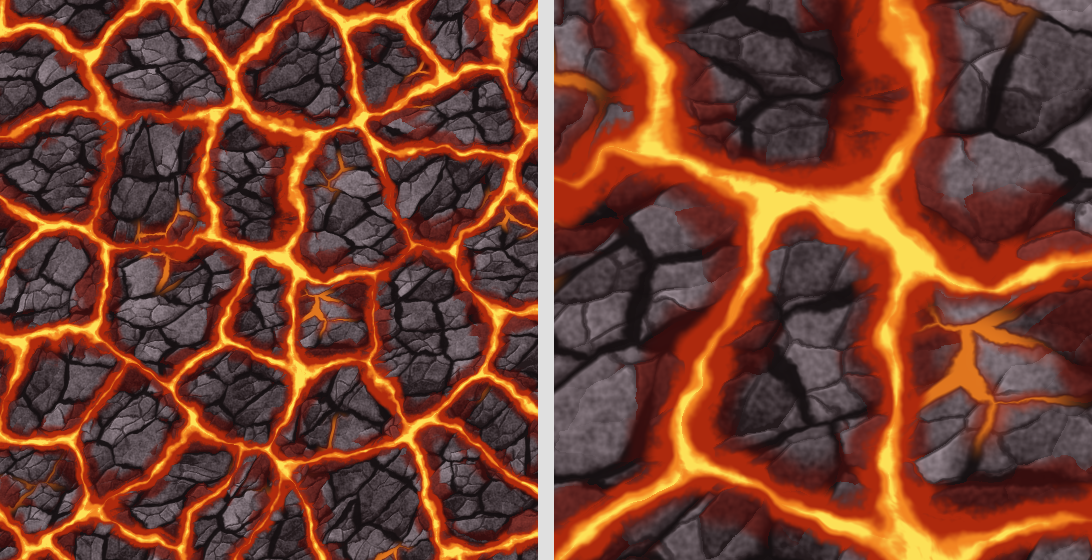
Left, the full canvas; right, a detail of the centre.
This texture is drawn by a WebGL 1 fragment shader. Its source:

```glsl
precision highp float;
// Cracked slabs of dark rock, parted by a network of glowing lava.
uniform vec2 u_resolution;

const vec3 ROCK_DARK = vec3(0.14, 0.10, 0.11);
const vec3 ROCK_LIGHT = vec3(0.60, 0.54, 0.57);
const vec3 EMBER_DARK = vec3(0.22, 0.05, 0.05);
const vec3 EMBER_LIGHT = vec3(0.60, 0.22, 0.18);
const vec3 LAVA_RED = vec3(0.68, 0.16, 0.05);
const vec3 LAVA_ORANGE = vec3(0.95, 0.52, 0.13);
const vec3 LAVA_YELLOW = vec3(0.99, 0.88, 0.34);

struct Cell {
  float edge;   // distance to the cell border
  vec2 toSeed;  // vector from the point to the cell seed
  vec2 id;      // grid index of the cell
};

vec2 hash2(vec2 p) {
  vec3 q = fract(p.xyx * vec3(0.1031, 0.1030, 0.0973));
  q += dot(q, q.yzx + 33.33);
  return fract((q.xx + q.yz) * q.zy);
}

mat2 rotation(float angle) {
  float c = cos(angle), s = sin(angle);
  return mat2(c, -s, s, c);
}

float cornerDot(vec2 corner, vec2 offset) {
  return dot(hash2(corner) * 2.0 - 1.0, offset);
}

float gradientNoise(vec2 p) {
  vec2 i = floor(p), f = fract(p);
  vec2 u = f * f * f * (f * (f * 6.0 - 15.0) + 10.0);
  vec2 e = vec2(1.0, 0.0);
  return mix(mix(cornerDot(i, f), cornerDot(i + e, f - e), u.x),
             mix(cornerDot(i + e.yx, f - e.yx), cornerDot(i + 1.0, f - 1.0), u.x), u.y);
}

float fbm(vec2 p) {
  float sum = 0.0, amp = 0.6;
  for (int i = 0; i < 4; i++) {
    sum += amp * gradientNoise(p);
    p = rotation(0.6) * p * 2.03 + 11.7;
    amp *= 0.5;
  }
  return sum;
}

float smoothMin(float a, float b, float k) {
  float h = max(k - abs(a - b), 0.0) / k;
  return min(a, b) - h * h * k * 0.25;
}

// Voronoi cell around p; rounding softens the corners of the cell.
Cell voronoi(vec2 p, float jitter, float rounding) {
  vec2 base = floor(p), f = fract(p);
  vec2 nearest = vec2(0.0), seed = vec2(0.0);
  float best = 9.0;
  for (int y = -1; y <= 1; y++) for (int x = -1; x <= 1; x++) {
    vec2 g = vec2(float(x), float(y));
    vec2 r = g + 0.5 + jitter * (hash2(base + g) - 0.5) - f;
    if (dot(r, r) < best) { best = dot(r, r); nearest = g; seed = r; }
  }
  float edge = 2.0;
  for (int y = -2; y <= 2; y++) for (int x = -2; x <= 2; x++) {
    vec2 g = nearest + vec2(float(x), float(y));
    vec2 r = g + 0.5 + jitter * (hash2(base + g) - 0.5) - f;
    vec2 between = r - seed;
    if (dot(between, between) > 0.0001)
      edge = smoothMin(edge, dot(0.5 * (seed + r), normalize(between)), rounding);
  }
  return Cell(edge, seed, base + nearest);
}

// Brightness offset of one broken facet, from its tone, tilt and lit rim.
float facetShade(Cell facet, vec2 tone, vec2 light) {
  float rim = 1.0 - smoothstep(0.05, 0.17, facet.edge);
  float facing = dot(normalize(-facet.toSeed + 0.0001), light);
  return 0.5 * (tone.x - 0.5) + 0.5 * dot(tone - 0.5, facet.toSeed) + 0.3 * rim * facing;
}

void main() {
  vec2 p = gl_FragCoord.xy / u_resolution.y * 5.4 + 3.0;
  vec2 warp = vec2(fbm(p * 1.4), fbm(p * 1.4 + 31.0));

  // Large slabs, with a lava gap of strongly varying width
  Cell slab = voronoi(p + 0.34 * warp, 0.95, 0.12);
  float swell = gradientNoise(p * 0.8 + 5.0) + 0.5 * gradientNoise(p * 2.3);
  float depth = slab.edge + 0.012 - 0.065 * swell + 0.05 * fbm(p * 6.0);

  // Facets and smaller chips in each slab, mostly slanting up to the right
  mat2 turn = rotation(0.6 + 1.3 * (hash2(slab.id + 40.0).x - 0.5));
  vec2 light = turn * vec2(-0.5, 0.86);
  vec2 local = turn * (p + 0.16 * warp) * vec2(2.3, 3.8) + slab.id * 17.0;
  Cell facet = voronoi(local + 0.15 * fbm(p * 9.0), 0.98, 0.01);
  Cell chip = voronoi(local * 2.1 + 50.0 + 0.25 * fbm(p * 11.0), 0.98, 0.01);
  vec2 tone = hash2(facet.id), chipTone = hash2(chip.id + 70.0);
  float grain = fbm(p * 15.0) + 0.6 * gradientNoise(p * 50.0);
  float chipped = smoothstep(-0.12, 0.12, gradientNoise(p * 2.6 + 9.0) + 0.06);
  float shade = 0.40 + facetShade(facet, tone, light) + 0.42 * grain;
  shade += mix(0.2, 0.8, chipped) * facetShade(chip, chipTone, light);

  // Thin dark cracks of uneven width, each with a soft shadow
  float width = 0.055 + 0.11 * gradientNoise(p * 4.0);
  float crack = 1.0 - smoothstep(width - 0.03, width + 0.03, facet.edge);
  float shadow = 1.0 - smoothstep(0.0, 0.2, facet.edge);
  float fineCrack = chipped * (1.0 - smoothstep(0.02, 0.08, chip.edge));
  shade *= (1.0 - 0.9 * crack) * (1.0 - 0.65 * fineCrack) * (1.0 - 0.3 * shadow);
  shade = clamp(shade, 0.0, 1.0);

  // Cool plateau, falling in sharp steps to ember-lit flanks
  float step1 = 0.15 * (tone.y - 0.5) + 0.11 * (chipTone.y - 0.5);
  float flank = 1.0 - smoothstep(0.12, 0.19, depth + step1);
  shade *= 1.0 - 0.2 * flank;
  vec3 color = mix(ROCK_DARK, ROCK_LIGHT, shade) * (1.0 - 0.4 * crack);
  color = mix(color, mix(EMBER_DARK, EMBER_LIGHT, shade), flank * 0.9);

  // A few seams within the slabs still glow
  float seamZone = smoothstep(0.22, 0.38, gradientNoise(p * 1.2 + 7.0));
  float halo = seamZone * (1.0 - smoothstep(0.02, 0.2, facet.edge));
  float seam = seamZone * (1.0 - smoothstep(width - 0.04, width + 0.01, facet.edge));
  color = mix(color, LAVA_RED, 0.6 * halo);
  color = mix(color, LAVA_ORANGE, 0.85 * seam);

  // Lava, from red fringe to hot yellow core with darker streaks
  float fringe = depth + 0.09 * (shade - 0.3);
  float flow = fbm(p * vec2(8.0, 10.0) + 3.0 * warp);
  color = mix(color, LAVA_RED, 1.0 - smoothstep(0.055, 0.105, fringe));
  color = mix(color, LAVA_ORANGE, 1.0 - smoothstep(0.022, 0.048, depth));
  color = mix(color, LAVA_YELLOW, 1.0 - smoothstep(-0.002, 0.024, depth + 0.05 * flow));
  float streak = smoothstep(0.08, 0.28, flow) * (1.0 - smoothstep(0.0, 0.03, depth));
  color = mix(color, LAVA_ORANGE, 0.75 * streak);
  gl_FragColor = vec4(color, 1.0);
}
```
